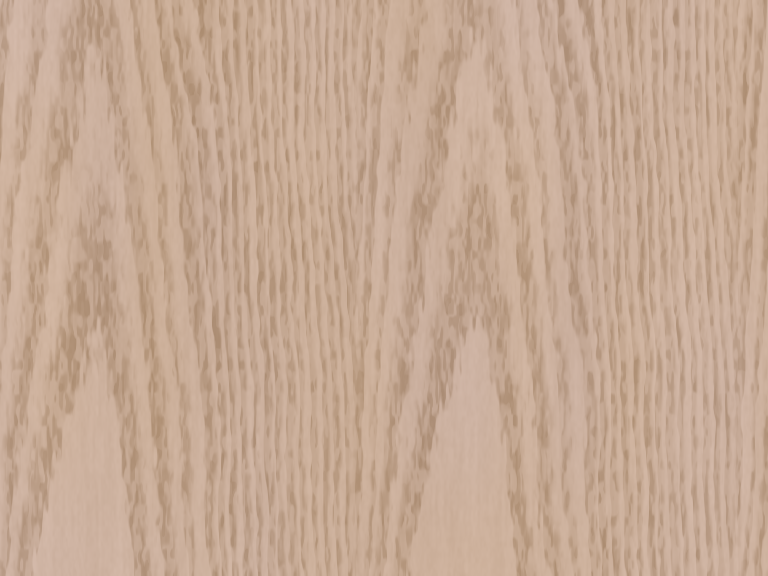
This texture is drawn by a WebGL 2 fragment shader. Its source:

```glsl
#version 300 es
precision highp float;
// Pale slip-matched wood veneer: each leaf has a pointed cathedral at its centre
// and straight grain on its right. A height field gives the growth rings;
// stretched value noise adds ragged pores, fine fibres and soft tints.
uniform vec2 u_resolution;
out vec4 fragColor;

const float LEAF_WIDTH = 0.66;
const float LEAF_LEFT = -0.19;     // left edge, measured from the cathedral axis
const float AXIS_X = 0.165;        // axis of the first leaf
const float SEAM_BLEND = 0.035;
const vec3 LATEWOOD = vec3(0.835, 0.730, 0.662);
const vec3 EARLYWOOD = vec3(0.655, 0.533, 0.428);

// Integer hash of a lattice cell, 0 to 1
float hash(vec2 cell) {
    uvec2 q = uvec2(ivec2(cell)) * uvec2(1597334673u, 3812015801u);
    uint n = (q.x ^ q.y) * 1597334673u;
    n = (n ^ (n >> 15)) * 2246822519u;
    n ^= n >> 13;
    return float(n >> 8) / 16777216.0;
}

float noise(vec2 p) {
    vec2 cell = floor(p);
    vec2 f = fract(p);
    f = f * f * (3.0 - 2.0 * f);
    float low = mix(hash(cell), hash(cell + vec2(1, 0)), f.x);
    float high = mix(hash(cell + vec2(0, 1)), hash(cell + vec2(1, 1)), f.x);
    return mix(low, high, f.y);
}

float signedNoise(vec2 p) {
    return 2.0 * noise(p) - 1.0;
}

// Ring number at u across and y up one leaf; below zero is the heart
float ringNumber(float u, float y) {
    float wander = 0.010 * signedNoise(vec2(u * 5.0, y * 2.6) + 31.0);
    wander += 0.0035 * signedNoise(vec2(u * 14.0, y * 9.0) + 57.0);
    u += wander;
    float side = sqrt(u * u + 0.00012) - 0.011;
    float slope = u < 0.0 ? 3.0 : 5.2;
    float height = y + slope * side + 20.0 * side * side;
    height += 0.10 * signedNoise(vec2(u * 7.0, y * 3.0) + 83.0);
    float uneven = signedNoise(vec2(u * 15.0, y * 0.8) + 11.0);
    height += 0.28 * uneven * smoothstep(0.07, 0.22, abs(u));
    return (height - 0.45) / 0.37;
}

// Amount of porous earlywood within a ring, 0 to 1
float earlywood(float ring) {
    float index = floor(ring);
    float f = ring - index;
    float width = mix(0.42, 0.78, hash(vec2(index, 7.0)));
    float strength = mix(0.7, 1.0, hash(vec2(index, 19.0)));
    float band = smoothstep(0.0, 0.14, f) * (1.0 - smoothstep(width - 0.25, width + 0.18, f));
    return band * strength * step(0.0, ring);
}

float leafEarlywood(float u, float y, float leaf, float ragged) {
    return earlywood(ringNumber(u, y - 0.04 * leaf) + ragged);
}

// Short dark vertical dashes in two sizes
float pores(vec2 p) {
    p.x += 0.0016 * signedNoise(p * vec2(40.0, 60.0));
    float fine = smoothstep(0.42, 0.82, noise(p * vec2(215.0, 52.0)));
    float coarse = smoothstep(0.48, 0.82, noise(p * vec2(140.0, 30.0) + 43.0));
    return min(1.0, 0.75 * fine + 0.65 * coarse);
}

void main() {
    vec2 p = gl_FragCoord.xy / u_resolution.y;

    // Repeat the leaves and soften the joint into the next one
    float across = (p.x - AXIS_X - LEAF_LEFT) / LEAF_WIDTH;
    float leaf = floor(across);
    float u = fract(across) * LEAF_WIDTH + LEAF_LEFT;
    float leafRight = LEAF_LEFT + LEAF_WIDTH;
    float ragged = 0.13 * signedNoise(p * vec2(170.0, 34.0) + 5.0);
    float early = leafEarlywood(u, p.y, leaf, ragged);
    float next = leafEarlywood(u - LEAF_WIDTH, p.y, leaf + 1.0, ragged);
    early = mix(early, next, smoothstep(leafRight - SEAM_BLEND, leafRight, u));

    // Fibres and broad clouds vary the tone everywhere
    float fibre = signedNoise(p * vec2(190.0, 9.0) + 71.0);
    float grit = signedNoise(p * vec2(260.0, 110.0) + 13.0);
    float cloud = signedNoise(p * vec2(7.0, 2.2) + 29.0);
    float streak = signedNoise(p * vec2(38.0, 1.6) + 97.0);

    float tone = 0.13 + 0.23 * early;
    tone += pores(p) * (0.05 + 0.44 * early);
    tone += 0.045 * fibre + 0.035 * grit + 0.05 * cloud + 0.045 * streak;

    vec3 color = mix(LATEWOOD, EARLYWOOD, clamp(tone, 0.0, 1.1));
    float tint = signedNoise(p * vec2(11.0, 3.0) + 61.0);
    color += vec3(-0.003, 0.0, 0.012) * tint;
    fragColor = vec4(color, 1.0);
}
```
